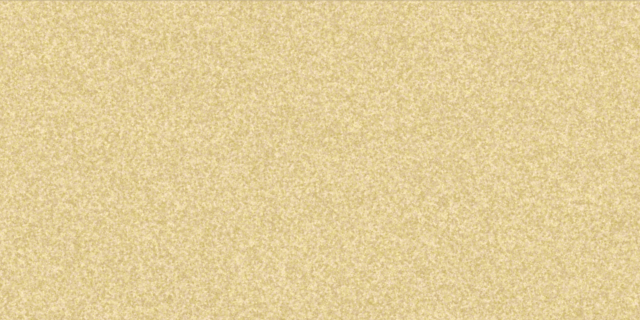
A WebGL 2 fragment shader for this texture:

```glsl
#version 300 es
precision highp float;
// Fine golden sand: a pale straw ground under dense, tiny crisp grains.
// Two independent grain fields vary the brightness and the warmth, each
// built from rotated layers of value noise over an integer hash.

uniform vec2 u_resolution;
out vec4 fragColor;

float hash(ivec2 cell, uint seed) {
    uvec2 q = uvec2(cell) * uvec2(1597u, 3181u);
    uint h = (q.x ^ (q.y + seed * 7919u)) * 73859u;
    h ^= h >> 15;
    h *= 48271u;
    h ^= h >> 13;
    h *= 69621u;
    h ^= h >> 16;
    return float(h & 65535u) / 65535.0;
}

// Value noise centred on zero
float noise(vec2 p, uint seed) {
    ivec2 cell = ivec2(floor(p));
    vec2 f = fract(p);
    f = f * f * (3.0 - 2.0 * f);
    float low = mix(hash(cell, seed), hash(cell + ivec2(1, 0), seed), f.x);
    float high = mix(hash(cell + ivec2(0, 1), seed), hash(cell + ivec2(1, 1), seed), f.x);
    return mix(low, high, f.y) - 0.5;
}

// Overlapping grain sizes, each layer turned to hide the lattice
float grain(vec2 p, uint seed) {
    float sum = 0.0;
    float weight = 0.6;
    float cells = 145.0;
    for (uint i = 0u; i < 2u; i++) {
        p = mat2(0.8, 0.6, -0.6, 0.8) * p;
        sum += weight * noise(p * cells, seed + i);
        weight *= 0.75;
        cells *= 1.6;
    }
    return sum;
}

void main() {
    vec2 p = gl_FragCoord.xy / u_resolution.y;

    // Brightness and warmth of the grains
    float tone = grain(p, 1u);
    float warmth = grain(p + 3.7, 11u);
    vec3 color = vec3(0.891, 0.810, 0.601);
    color += tone * vec3(0.19, 0.215, 0.29);
    color += warmth * vec3(0.015, -0.015, 0.15);

    // Broad, barely visible unevenness
    color += 0.012 * noise(p * vec2(5.0, 16.0), 23u);

    // Thin shaded rim along the top
    float rim = smoothstep(0.994, 0.999, p.y);
    color = mix(color, vec3(0.74, 0.67, 0.52), 0.5 * rim);

    fragColor = vec4(clamp(color, 0.0, 1.0), 1.0);
}
```
